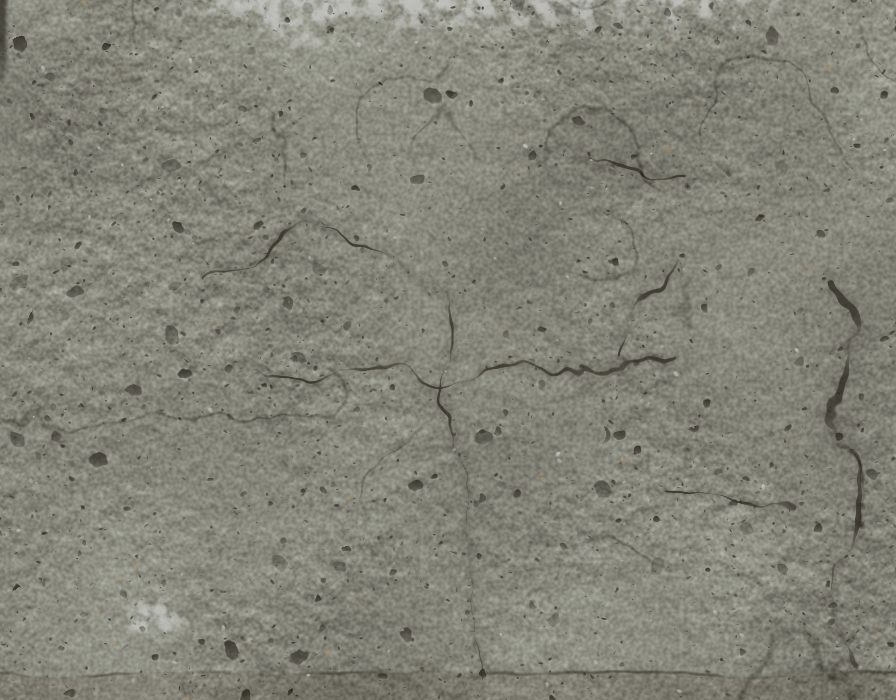
Give the GLSL for this texture, as a Shadertoy shader.

```glsl
const vec3 CONCRETE = vec3(0.522, 0.522, 0.478);
const vec3 TONE_TINT = vec3(1.0, 1.06, 1.0);
const vec3 PIT_COLOR = vec3(0.17, 0.16, 0.13);
const vec3 CRACK_COLOR = vec3(0.20, 0.185, 0.155);
const vec3 SALT_COLOR = vec3(0.77, 0.77, 0.76);
const vec3 TAN_COLOR = vec3(0.66, 0.56, 0.42);
const float MOTTLE = 0.15;
const float RELIEF = 0.45;
const float GRAIN = 0.10;
const float CRACK_WIDTH = 0.0016;
const float CRACK_WANDER = 0.09;
const float JOINT_HEIGHT = 0.037;

// Main cracks as start and end points, bent later by noise
const int CRACK_COUNT = 11;
const vec4 CRACKS[CRACK_COUNT] = vec4[](
    vec4(0.37, 0.475, 0.65, 0.465), vec4(0.65, 0.465, 0.97, 0.485),
    vec4(0.65, 0.465, 0.685, 0.03), vec4(0.30, 0.60, 0.46, 0.68),
    vec4(0.46, 0.68, 0.63, 0.58), vec4(0.63, 0.58, 0.65, 0.465),
    vec4(0.95, 0.62, 0.89, 0.49), vec4(1.20, 0.60, 1.21, 0.33),
    vec4(1.21, 0.33, 1.20, 0.03), vec4(0.95, 0.285, 1.12, 0.28),
    vec4(0.84, 0.785, 0.97, 0.77));

vec2 hash2(vec2 p) {
    vec3 q = fract(p.xyx * vec3(0.1031, 0.1030, 0.0973));
    q += dot(q, q.yzx + 33.33);
    return fract((q.xx + q.yz) * q.zy);
}

float corner(vec2 cell, vec2 offset) {
    float angle = 6.2832 * hash2(cell).x;
    return dot(vec2(cos(angle), sin(angle)), offset);
}

float gradientNoise(vec2 p) {
    vec2 i = floor(p), f = p - i;
    vec2 u = f * f * f * (f * (f * 6.0 - 15.0) + 10.0);
    vec2 e = vec2(1.0, 0.0);
    return mix(mix(corner(i, f), corner(i + e, f - e), u.x),
               mix(corner(i + e.yx, f - e.yx), corner(i + 1.0, f - 1.0), u.x), u.y);
}

float fbm(vec2 p) {
    float sum = 0.0, amp = 0.5;
    for (int i = 0; i < 4; i++) {
        sum += amp * gradientNoise(p);
        p = mat2(1.6, 1.2, -1.2, 1.6) * p + 17.3;
        amp *= 0.5;
    }
    return sum;
}

float segmentDistance(vec2 p, vec2 a, vec2 b) {
    vec2 ab = b - a;
    return length(p - a - ab * clamp(dot(p - a, ab) / dot(ab, ab), 0.0, 1.0));
}

// Scattered oval hollows: x = depth, y = lit lower lip
vec2 scatter(vec2 p, float cells, float density, float soft) {
    vec2 g = p * cells, id = floor(g), result = vec2(0.0);
    float edge = soft * cells;
    for (int k = 0; k < 9; k++) {
        vec2 cell = id + vec2(k % 3 - 1, k / 3 - 1);
        vec2 place = hash2(cell + cells), trait = hash2(cell + cells + 71.0);
        if (trait.x > density) continue;
        vec2 shape = hash2(cell + cells + 143.0);
        float radius = mix(0.06, 0.20, trait.y * trait.y);
        vec2 d = g - cell - place;
        float turn = 3.1416 * shape.x, c = cos(turn), s = sin(turn);
        vec2 oval = mat2(c, s, -s, c) * d * vec2(0.85, 1.25);
        float dist = length(oval) - radius;
        float inside = 1.0 - smoothstep(-edge, edge, dist);
        float shade = 0.85 + 0.25 * clamp(d.y / radius, -1.0, 1.0);
        float lip = 1.0 - smoothstep(0.0, radius * 0.6 + edge, abs(dist));
        result.x = max(result.x, inside * shade * mix(0.25, 1.0, shape.y));
        result.y = max(result.y, lip * smoothstep(0.0, radius, -d.y));
    }
    return result;
}

void mainImage(out vec4 fragColor, in vec2 fragCoord) {
    vec2 p = fragCoord / iResolution.y;
    float soft = max(0.0013, 0.6 / iResolution.y);
    vec2 wander = vec2(fbm(p * 6.0), fbm(p * 6.0 + 41.0));
    float rough = smoothstep(-0.18, 0.18, fbm(p * 2.5 + 9.0));

    // Mottling, relief lit from above, and sandy grain
    float slope = fbm((p - vec2(0.0, 0.002)) * 28.0) - fbm((p + vec2(0.0, 0.002)) * 28.0);
    float tone = MOTTLE * fbm(p * 3.0) + RELIEF * slope * mix(0.5, 1.3, rough);
    tone += GRAIN * gradientNoise(p * 170.0) + 0.6 * GRAIN * gradientNoise(p * 85.0 + 5.0);
    tone += 0.025 * smoothstep(0.75, 1.0, p.y);
    vec3 color = CONCRETE + tone * TONE_TINT;

    // Salt bloom along the top and in two spots
    float bloom = smoothstep(0.90, 1.0, p.y + 0.1 * wander.x)
        * smoothstep(0.15, 0.35, p.x) * (1.0 - smoothstep(1.05, 1.2, p.x));
    bloom = max(bloom, 1.0 - smoothstep(0.01, 0.075, length(p - vec2(0.23, 0.125) + 0.1 * wander)));
    bloom = max(bloom, 0.5 - 0.5 * smoothstep(0.01, 0.06, length(p - vec2(0.83, 0.225))));
    float salt = bloom * smoothstep(0.35, 0.9, 0.7 * bloom + 1.6 * fbm(p * 40.0));
    color = mix(color, SALT_COLOR, 0.85 * salt);

    // Pits from large to small
    vec2 pitPoint = p + 0.004 * vec2(gradientNoise(p * 95.0), gradientNoise(p * 95.0 + 31.0));
    float cells = 16.0;
    for (int layer = 0; layer < 3; layer++) {
        vec2 pit = scatter(pitPoint, cells, mix(0.15, 0.36, rough), soft);
        color += 0.035 * pit.y;
        color = mix(color, PIT_COLOR, 0.85 * pit.x);
        cells *= 2.15;
    }

    // Main cracks, fading and widening along their run
    vec2 bent = p + CRACK_WANDER * wander;
    float crackDistance = 1.0;
    for (int i = 0; i < CRACK_COUNT; i++)
        crackDistance = min(crackDistance, segmentDistance(bent, CRACKS[i].xy, CRACKS[i].zw));
    float run = smoothstep(-0.35, 0.3, gradientNoise(p * 13.0 + 3.0));
    float width = CRACK_WIDTH * (0.3 + 1.2 * run) * (1.0 + 1.2 * smoothstep(1.05, 1.2, p.x));
    float crack = 1.0 - smoothstep(width - soft, width + soft, crackDistance);
    float shadow = exp(-crackDistance / 0.007);
    color = mix(color, CRACK_COLOR, max(crack * mix(0.3, 0.85, run), 0.2 * shadow));

    // Faint hairlines
    float hairline = 1.0 - smoothstep(0.0, 0.022, abs(gradientNoise(bent * 5.0 + 23.0)));
    color -= 0.11 * hairline * smoothstep(0.0, 0.25, gradientNoise(p * 4.0 + 60.0));

    // Bottom joint and dark upper left edge
    float joint = p.y - JOINT_HEIGHT + 0.02 * wander.y;
    color -= vec3(0.04, 0.05, 0.05) * (1.0 - smoothstep(-soft, soft, joint));
    color = mix(color, CRACK_COLOR, 0.55 * run * (1.0 - smoothstep(0.0, 0.004, abs(joint))));
    float edgeDark = (1.0 - smoothstep(0.004, 0.014, p.x)) * smoothstep(0.85, 0.95, p.y);
    color = mix(color, PIT_COLOR, 0.7 * edgeDark);

    // Pale and tan mineral specks
    color = mix(color, SALT_COLOR, scatter(p + 7.0, 58.0, 0.03, soft).x);
    color = mix(color, TAN_COLOR, 0.8 * scatter(p + 13.0, 47.0, 0.03, soft).x);

    fragColor = vec4(clamp(color, 0.0, 1.0), 1.0);
}
```
